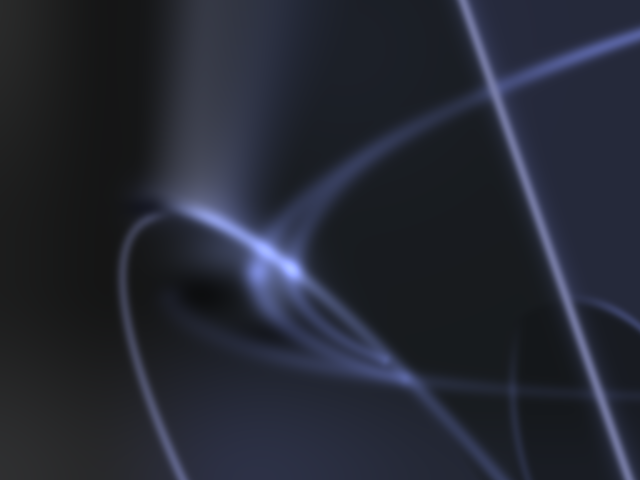
Reproduce this background procedurally as a Shadertoy shader.

```glsl
// Soft folded light on a dark ground: a misty plume, thin curved caustics
// and one pale slanted beam. Cubic curves give distances for Gaussian glows;
// smooth masks and layered sines shade the veils between them.

const vec3 INDIGO = vec3(0.23, 0.26, 0.46);
const vec3 PERIWINKLE = vec3(0.36, 0.40, 0.60);

float glow(float d, float width) {
    return exp(-d * d / (width * width));
}

// Soft elliptical spot
float spot(vec2 p, vec2 center, vec2 size) {
    vec2 q = (p - center) / size;
    return exp(-dot(q, q));
}

vec2 cubic(vec2 a, vec2 b, vec2 c, vec2 d, float t) {
    float s = 1.0 - t;
    return s * s * s * a + 3.0 * s * t * (s * b + t * c) + t * t * t * d;
}

// Distance to a cubic curve (x) and the nearest parameter on it (y)
vec2 curve(vec2 p, vec2 a, vec2 b, vec2 c, vec2 d) {
    const int STEPS = 28;
    vec2 nearest = vec2(9.0, 0.0);
    vec2 start = a;
    for (int i = 1; i <= STEPS; i++) {
        vec2 end = cubic(a, b, c, d, float(i) / float(STEPS));
        vec2 along = end - start;
        float h = clamp(dot(p - start, along) / dot(along, along), 0.0, 1.0);
        float dist = length(p - start - h * along);
        if (dist < nearest.x) nearest = vec2(dist, (float(i - 1) + h) / float(STEPS));
        start = end;
    }
    return nearest;
}

// Dark ground with grey light at the left and a blue veil below
vec3 ground(vec2 p, float aboveFold) {
    vec3 col = mix(vec3(0.080, 0.082, 0.082), vec3(0.092, 0.105, 0.118), smoothstep(0.2, 0.6, p.x));
    col += 0.085 * smoothstep(0.24, -0.03, p.x) * (0.35 + 0.65 * smoothstep(0.5, 1.0, p.y));
    float veil = smoothstep(0.42, 0.0, p.y) * (1.0 - smoothstep(-0.03, 0.03, aboveFold));
    vec3 veilColor = mix(vec3(0.075, 0.075, 0.08), vec3(0.085, 0.09, 0.16), smoothstep(0.15, 0.5, p.x));
    col += veilColor * veil * (1.0 - 0.45 * smoothstep(0.5, 1.0, p.x));
    col += vec3(0.02, 0.022, 0.04) * smoothstep(0.2, 0.0, p.y) * smoothstep(0.0, 0.08, aboveFold);
    return col + vec3(0.018, 0.02, 0.04) * spot(p, vec2(0.72, 0.9), vec2(0.3, 0.28));
}

// Mist rising from the fold, its right side bluer
vec3 plume(vec2 p, float aboveFold) {
    float rise = p.y - 0.55;
    float body = smoothstep(0.27, 0.42, p.x - 0.04 * rise);
    body *= 1.0 - smoothstep(0.40, 0.59 + 0.28 * rise, p.x - 0.1 * rise);
    body *= smoothstep(-0.015, 0.035, aboveFold);
    float strength = 0.31 + 0.6 * exp(-max(rise, 0.0) * 6.5);
    strength *= 1.0 + 0.06 * sin(p.x * 38.0 - p.y * 7.0 + sin(p.y * 5.0));
    vec3 tint = mix(vec3(0.32, 0.33, 0.42), vec3(0.25, 0.28, 0.50), smoothstep(0.38, 0.58, p.x - 0.2 * rise));
    return tint * body * strength;
}

void mainImage(out vec4 fragColor, in vec2 fragCoord) {
    vec2 p = fragCoord / iResolution.xy * vec2(4.0 / 3.0, 1.0);
    float fx = p.x - 0.31;
    float aboveFold = p.y - (0.575 - 0.2 * fx - 0.9 * fx * fx);
    float beamSide = (p.x - 0.964 - 0.347 * (1.0 - p.y)) * 0.945;

    vec3 col = ground(p, aboveFold) + plume(p, aboveFold);

    // Blue pane right of the beam, and the dark dome cutting into it
    float pane = smoothstep(-0.006, 0.008, beamSide);
    float domeEdge = 0.375 - 2.8 * (p.x - 1.19) * (p.x - 1.19) - p.y;
    float dome = smoothstep(-0.01, 0.015, domeEdge) * smoothstep(1.055, 1.10, p.x);
    col += vec3(0.052, 0.054, 0.108) * pane * (1.0 - 0.7 * dome);
    col *= 1.0 - 0.13 * dome;
    col += INDIGO * 0.45 * glow(domeEdge, 0.012) * smoothstep(1.17, 1.30, p.x);

    // Light gathered below the fold, then its shadow pockets
    col += PERIWINKLE * 0.30 * spot(p, vec2(0.49, 0.47), vec2(0.11, 0.055));
    col += PERIWINKLE * 0.48 * spot(p, vec2(0.575, 0.415), vec2(0.05, 0.075));
    col *= 1.0 - 0.5 * spot(p, vec2(0.42, 0.388), vec2(0.075, 0.045));
    col *= 1.0 - 0.4 * spot(p, vec2(0.57, 0.305), vec2(0.08, 0.035));
    col *= 1.0 - 0.55 * spot(p, vec2(0.30, 0.567), vec2(0.04, 0.02));

    // Outer sweep: long upper arm, then the bend back to the fold
    vec2 arm = curve(p, vec2(1.37, 0.94), vec2(1.02, 0.83), vec2(0.56, 0.62), vec2(0.535, 0.43));
    float armLight = 0.30 + 0.55 * smoothstep(0.40, 0.10, arm.y) + 0.15 * smoothstep(0.6, 0.9, arm.y);
    col += INDIGO * armLight * glow(arm.x, 0.015 + 0.012 * arm.y);
    vec2 bend = curve(p, vec2(0.535, 0.43), vec2(0.53, 0.33), vec2(0.70, 0.25), vec2(0.84, 0.21));
    col += INDIGO * (0.55 - 0.2 * bend.y) * glow(bend.x, 0.026 - 0.01 * bend.y);

    // Inner sweep, nested in the outer one
    vec2 innerArm = curve(p, vec2(0.97, 0.79), vec2(0.80, 0.72), vec2(0.62, 0.57), vec2(0.61, 0.44));
    col += INDIGO * 0.42 * smoothstep(0.0, 0.9, innerArm.y) * glow(innerArm.x, 0.024);
    vec2 innerBend = curve(p, vec2(0.61, 0.44), vec2(0.60, 0.36), vec2(0.70, 0.29), vec2(0.80, 0.25));
    col += INDIGO * 0.5 * glow(innerBend.x, 0.021 - 0.008 * innerBend.y);

    // Main fold, brightest at its upper end
    vec2 fold = curve(p, vec2(0.3125, 0.575), vec2(0.52, 0.56), vec2(0.75, 0.34), vec2(1.06, -0.02));
    float foldLight = smoothstep(0.0, 0.22, fold.y) * (0.48 + 0.32 * smoothstep(0.6, 0.25, fold.y));
    col += mix(PERIWINKLE, INDIGO, smoothstep(0.4, 0.9, fold.y)) * foldLight * glow(fold.x, 0.017);
    col += INDIGO * 0.22 * smoothstep(0.7, 0.3, fold.y) * glow(fold.x, 0.05);

    // Thin left loop and the faint lower rim
    vec2 loop = curve(p, vec2(0.373, 0.552), vec2(0.19, 0.57), vec2(0.24, 0.30), vec2(0.39, -0.02));
    col += vec3(0.20, 0.21, 0.30) * (0.6 + 0.4 * loop.y) * smoothstep(0.0, 0.15, loop.y) * glow(loop.x, 0.012);
    vec2 rim = curve(p, vec2(0.356, 0.375), vec2(0.40, 0.27), vec2(0.80, 0.185), vec2(1.37, 0.174));
    col += INDIGO * (0.15 + 0.18 * glow(rim.y - 0.55, 0.2)) * glow(rim.x, 0.03 - 0.017 * rim.y);
    float strand = p.x - 1.068 - 0.8 * (p.y - 0.2) * (p.y - 0.2);
    col += INDIGO * 0.25 * glow(strand, 0.011) * smoothstep(0.36, 0.12, p.y);

    // Pale beam with a blue halo
    col += INDIGO * 0.22 * glow(beamSide, 0.03);
    col = mix(col, vec3(0.50, 0.52, 0.69), 0.85 * glow(beamSide, 0.0115));

    fragColor = vec4(clamp(col, 0.0, 1.0), 1.0);
}
```
